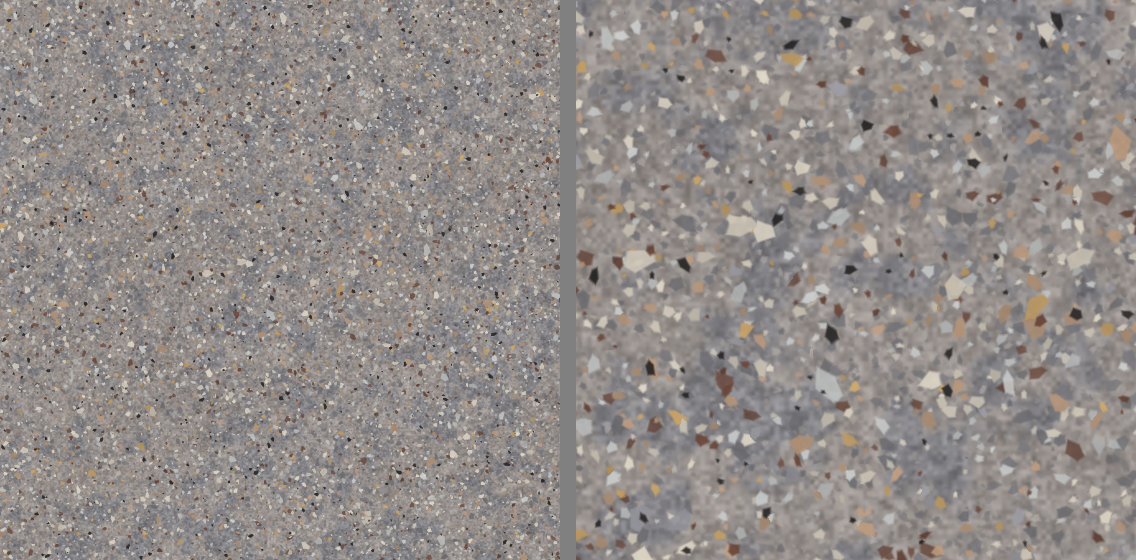
Left: the whole. Right: its middle third, enlarged.
Give the GLSL for this texture, as a three.js fragment shader.

```glsl
// Weathered concrete with fine, mixed coloured aggregate.
varying vec2 vUv;

const float TAU = 6.2831853;
const float EDGE = 0.0009;

const vec3 CEMENT = vec3(0.595, 0.568, 0.552);
const vec3 SLATE = vec3(0.485, 0.485, 0.510);
const vec3 CREAM = vec3(0.83, 0.80, 0.74);
const vec3 CHALK = vec3(0.76, 0.77, 0.77);
const vec3 TAN = vec3(0.71, 0.58, 0.47);
const vec3 OCHRE = vec3(0.77, 0.62, 0.38);
const vec3 RUST = vec3(0.40, 0.26, 0.21);
const vec3 BLACK = vec3(0.15, 0.14, 0.14);

vec3 hash3(vec2 p, float seed) {
  vec3 q = fract(vec3(p.xyx + seed * 7.31) * vec3(0.1031, 0.1030, 0.0973));
  q += dot(q, q.yxz + 33.33);
  return fract((q.xxy + q.yzz) * q.zyx);
}

float valueNoise(vec2 p, float seed) {
  vec2 cell = floor(p);
  vec2 f = fract(p);
  f = f * f * (3.0 - 2.0 * f);
  float low = mix(hash3(cell, seed).x, hash3(cell + vec2(1.0, 0.0), seed).x, f.x);
  float high = mix(hash3(cell + vec2(0.0, 1.0), seed).x, hash3(cell + 1.0, seed).x, f.x);
  return mix(low, high, f.y);
}

float fbm(vec2 p, float seed) {
  float sum = 0.0;
  float gain = 0.5;
  for (int i = 0; i < 4; i++) {
    sum += gain * valueNoise(p, seed + float(i));
    p = mat2(0.8, 0.6, -0.6, 0.8) * p * 2.07;
    gain *= 0.5;
  }
  return sum / 0.9375;
}

// Distance to a stretched five-sided chip with uneven sides.
float chipDistance(vec2 p, float radius, vec3 rnd) {
  float turn = rnd.x * TAU;
  p = mat2(cos(turn), sin(turn), -sin(turn), cos(turn)) * p;
  p.x *= mix(0.55, 1.0, rnd.y);
  float d = -1.0;
  for (int i = 0; i < 5; i++) {
    float k = float(i);
    float angle = (k + 0.5 * fract(rnd.z * 7.0 + k * 0.37)) * TAU / 5.0;
    float side = radius * mix(0.75, 1.15, fract(rnd.x * 5.0 + k * 0.61));
    d = max(d, dot(p, vec2(cos(angle), sin(angle))) - side);
  }
  return d;
}

// Scattered chips: x is coverage, y picks the colour, z varies the tone.
vec3 chips(vec2 uv, float cells, float density, vec2 radii, float seed) {
  vec2 home = floor(uv * cells);
  vec3 best = vec3(0.0);
  for (int y = -1; y <= 1; y++) {
    for (int x = -1; x <= 1; x++) {
      vec2 cell = home + vec2(float(x), float(y));
      vec3 place = hash3(cell, seed);
      if (place.z < density) {
        vec3 form = hash3(cell, seed + 3.0);
        vec3 look = hash3(cell, seed + 6.0);
        float radius = mix(radii.x, radii.y, look.x * look.x);
        float d = chipDistance(uv - (cell + place.xy) / cells, radius, form);
        float cover = 1.0 - smoothstep(-EDGE, EDGE, d);
        if (cover > best.x) best = vec3(cover, look.yz);
      }
    }
  }
  return best;
}

vec3 stoneColor(float pick) {
  vec3 color = mix(CREAM, CHALK, step(0.38, pick));
  color = mix(color, TAN, step(0.64, pick));
  color = mix(color, OCHRE, step(0.87, pick));
  return mix(color, SLATE * 1.2, step(0.94, pick));
}

vec3 lay(vec3 under, vec3 chip, vec3 color, float opacity) {
  return mix(under, color * mix(0.88, 1.08, chip.z), chip.x * opacity);
}

void main() {
  // Cement paste with bluish stains and a fine tooth
  float cloud = fbm(vUv * 7.0, 11.0);
  float stain = fbm(vUv * 36.0, 23.0) + 0.35 * (cloud - 0.5);
  vec3 color = mix(CEMENT, SLATE, 0.85 * smoothstep(0.46, 0.70, stain));
  color += 0.07 * (cloud - 0.5);
  color += 0.12 * (valueNoise(vUv * 150.0, 31.0) - 0.5);
  color += 0.13 * (valueNoise(vUv * 340.0, 37.0) - 0.5);

  // Sand, from slate to pale grey
  vec3 sand = chips(vUv, 190.0, 0.55, vec2(0.0010, 0.0022), 41.0);
  vec3 sandColor = mix(SLATE * 0.92, vec3(0.70, 0.67, 0.64), sand.y);
  color = lay(color, sand, sandColor, 0.6);

  // Slate and rust grains
  vec3 dull = chips(vUv, 95.0, 0.30, vec2(0.0016, 0.0042), 53.0);
  color = lay(color, dull, mix(SLATE * 0.90, RUST, step(0.84, dull.y)), 0.75);

  // Pale and tan chips, then larger pebbles
  vec3 pale = chips(vUv, 115.0, 0.38, vec2(0.0012, 0.0034), 67.0);
  color = lay(color, pale, stoneColor(pale.y), 0.88);
  vec3 pebble = chips(vUv, 48.0, 0.15, vec2(0.0028, 0.0060), 79.0);
  color = lay(color, pebble, stoneColor(pebble.y), 0.85);

  // Dark pits
  vec3 pit = chips(vUv, 85.0, 0.14, vec2(0.0009, 0.0032), 97.0);
  color = lay(color, pit, mix(BLACK, RUST, step(0.55, pit.y)), 0.9);

  gl_FragColor = vec4(color, 1.0);
}
```
